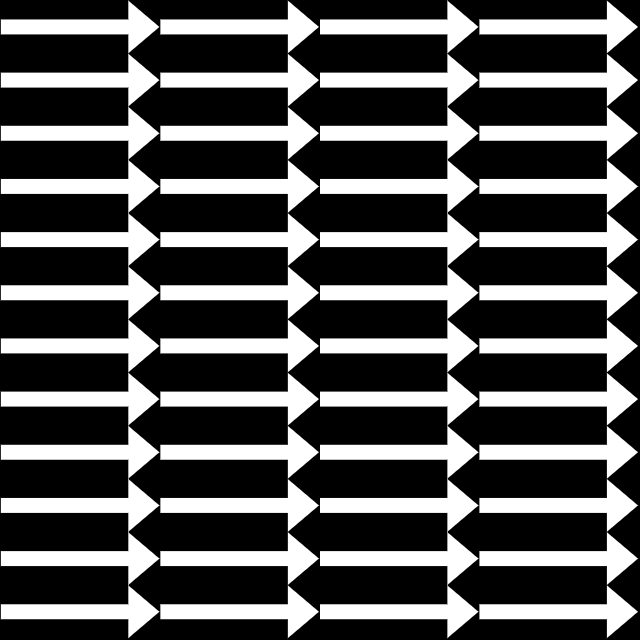
This pattern is drawn by a Shadertoy shader. Its source:

```glsl
const vec2 GRID_COUNT = vec2(4.0, 12.0);
const vec2 GRID_ORIGIN = vec2(0.0013, 0.0026);
const vec2 GRID_PITCH = vec2(0.24926, 0.08307);

const float ARROW_LENGTH = 0.2478;
const float HEAD_BASE = 0.1992;
const float HEAD_HALF_HEIGHT = 0.0412;
const float SHAFT_HALF_HEIGHT = 0.0117;

const vec3 BACKGROUND = vec3(0.0);
const vec3 ARROW_COLOUR = vec3(1.0);

// Position inside the nearest cell, with y measured from its centre line
vec2 cellPosition(vec2 p, vec2 origin, vec2 pitch, vec2 count) {
    vec2 q = p - origin;
    vec2 cell = clamp(floor(q / pitch), vec2(0.0), count - 1.0);
    return q - cell * pitch - vec2(0.0, 0.5 * pitch.y);
}

// Bar from x = 0 to x = len
float shaftDistance(vec2 p, float len, float halfHeight) {
    return max(max(-p.x, p.x - len), abs(p.y) - halfHeight);
}

// Triangle with a vertical base, pointing right
float headDistance(vec2 p, float base, float tip, float halfHeight) {
    vec2 slopeNormal = normalize(vec2(halfHeight, tip - base));
    float slope = dot(vec2(p.x - tip, abs(p.y)), slopeNormal);
    return max(base - p.x, slope);
}

float arrowDistance(vec2 p) {
    float shaft = shaftDistance(p, HEAD_BASE + 0.01, SHAFT_HALF_HEIGHT);
    float head = headDistance(p, HEAD_BASE, ARROW_LENGTH, HEAD_HALF_HEIGHT);
    return min(shaft, head);
}

// Antialiased fill over one pixel width
float coverage(float dist, float pixel) {
    return clamp(0.5 - dist / pixel, 0.0, 1.0);
}

void mainImage(out vec4 fragColor, in vec2 fragCoord) {
    vec2 uv = fragCoord / iResolution.xy;
    float pixel = 1.0 / min(iResolution.x, iResolution.y);

    vec2 p = cellPosition(uv, GRID_ORIGIN, GRID_PITCH, GRID_COUNT);
    float fill = coverage(arrowDistance(p), pixel);

    fragColor = vec4(mix(BACKGROUND, ARROW_COLOUR, fill), 1.0);
}
```
